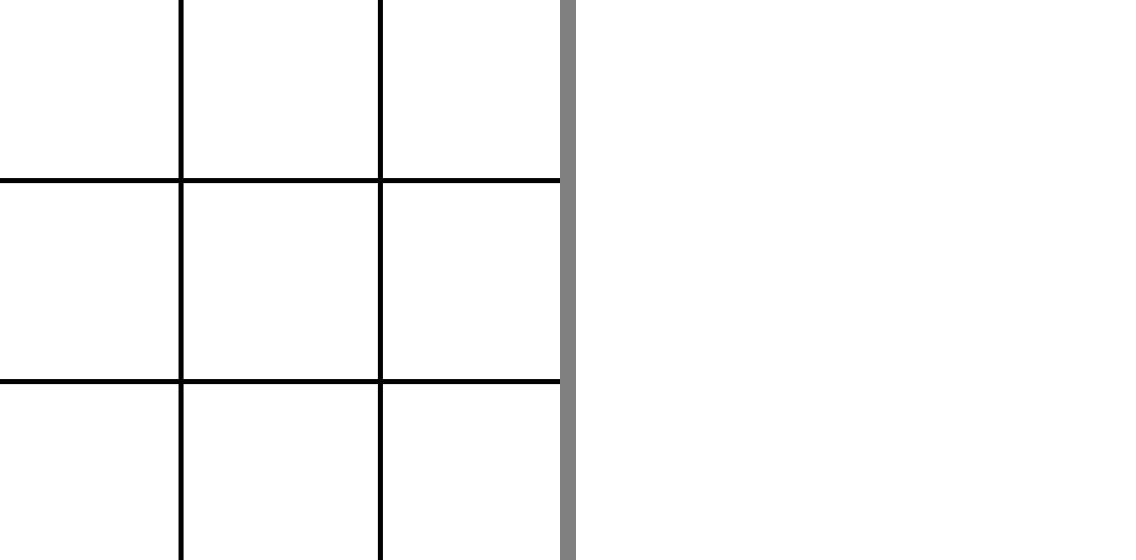
Left: the whole. Right: its middle third, enlarged.
Give the GLSL for this pattern, as a WebGL 2 fragment shader.

```glsl
#version 300 es
precision highp float;
// Draws a three by three grid of white cells parted by thin black lines.

uniform vec2 u_resolution;
out vec4 fragColor;

// Lengths are fractions of the canvas, measured from the lower left.
const vec2 FIRST_LINE = vec2(0.3233, 0.3186);  // centre of the first line on each axis
const vec2 PITCH = vec2(0.3560, 0.3589);       // spacing between line centres
const float LINE_WIDTH = 0.0090;
const float EDGE_SOFTNESS = 0.0016;            // least width of the edge ramp
const vec3 PAPER = vec3(1.0);
const vec3 INK = vec3(0.004);

// Distance to the nearest repeated line, separately along x and y.
vec2 lineDistance(vec2 p) {
    vec2 cell = fract((p - FIRST_LINE) / PITCH + 0.5) - 0.5;
    return abs(cell) * PITCH;
}

void main() {
    vec2 uv = gl_FragCoord.xy / u_resolution;

    // Ramp spans at least one pixel so small canvases stay smooth.
    vec2 ramp = max(vec2(EDGE_SOFTNESS), 1.0 / u_resolution);
    vec2 inside = 0.5 * LINE_WIDTH - lineDistance(uv);
    vec2 coverage = clamp(inside / ramp + 0.5, 0.0, 1.0);

    // Crossing lines merge into one shape.
    float ink = max(coverage.x, coverage.y);
    fragColor = vec4(mix(PAPER, INK, ink), 1.0);
}
```
